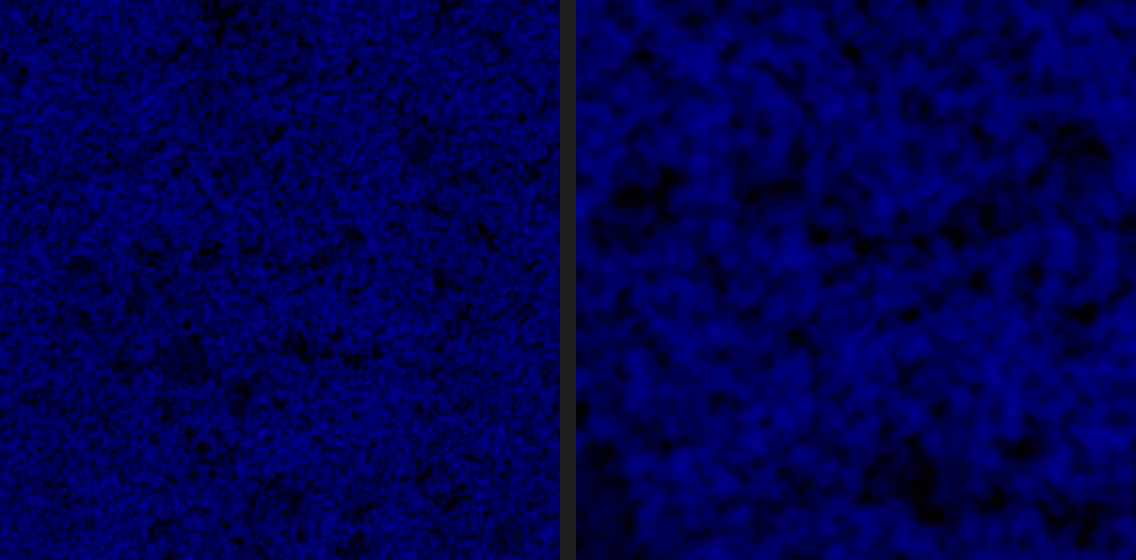
Left: the whole. Right: its middle third, enlarged.
Write a WebGL 2 fragment shader that draws this texture.

```glsl
#version 300 es
precision highp float;

uniform vec2 u_resolution;
out vec4 fragColor;

// Integer hash: two values in 0..1 per lattice cell
vec2 hash2(ivec2 cell) {
    uvec2 v = uvec2(cell + 4096) * 1664525u + 1013904223u;
    v.x += v.y * 1664525u;
    v.y += v.x * 1664525u;
    v ^= v >> 16u;
    v.x += v.y * 1664525u;
    v.y += v.x * 1664525u;
    v ^= v >> 16u;
    return vec2(v & 65535u) / 65535.0;
}

float cornerSlope(ivec2 cell, vec2 offset) {
    float angle = 6.2831853 * hash2(cell).x;
    return dot(vec2(cos(angle), sin(angle)), offset);
}

// Gradient noise, roughly -0.7..0.7
float noise(vec2 p) {
    ivec2 i = ivec2(floor(p));
    vec2 f = fract(p);
    vec2 w = f * f * f * (f * (f * 6.0 - 15.0) + 10.0);
    float low = mix(cornerSlope(i, f),
                    cornerSlope(i + ivec2(1, 0), f - vec2(1, 0)), w.x);
    float high = mix(cornerSlope(i + ivec2(0, 1), f - vec2(0, 1)),
                     cornerSlope(i + ivec2(1, 1), f - vec2(1, 1)), w.x);
    return mix(low, high, w.y);
}

// Rotated frame, compressed along its first axis to lengthen features there
vec2 along(vec2 p, float angle, float stretch) {
    vec2 d = vec2(cos(angle), sin(angle));
    return vec2(dot(p, d) / stretch, dot(p, vec2(-d.y, d.x)));
}

// Sparse dark hollows with ragged outlines
float hollows(vec2 p) {
    vec2 q = p * 5.0;
    ivec2 home = ivec2(floor(q));
    float ragged = 0.9 * noise(p * 24.0 + 8.0) + 0.7 * noise(p * 55.0 + 61.0);
    float shade = 0.0;
    for (int y = -1; y <= 1; y++) {
        for (int x = -1; x <= 1; x++) {
            ivec2 cell = home + ivec2(x, y);
            vec2 seed = hash2(cell + 300);
            vec2 centre = vec2(cell) + 0.15 + 0.7 * hash2(cell + 700);
            float radius = 0.08 + 0.11 * seed.y * seed.y;
            vec2 oval = along(q - centre, 0.5 + 2.0 * seed.y, 1.5);
            float d = length(oval) / radius + ragged;
            float body = 1.0 - smoothstep(0.5, 1.4, d);
            shade = max(shade, step(seed.x, 0.25) * body);
        }
    }
    return shade;
}

void main() {
    vec2 p = gl_FragCoord.xy / min(u_resolution.x, u_resolution.y);

    // Gentle bending of the tissue
    vec2 bent = p + 0.012 * vec2(noise(p * 9.0 + 3.1), noise(p * 9.0 + 41.7));
    vec2 frayed = bent + 0.008 * vec2(noise(p * 38.0 + 17.3), noise(p * 38.0 + 67.9));

    // Fine grains with darker gaps, slightly drawn out along the fibres
    vec2 fibre = along(bent, 0.6, 1.2);
    float grain = 0.27 * noise(fibre * 60.0) + 0.24 * noise(bent * 94.0 + 23.0)
                + 0.08 * noise(p * 160.0 + 9.0);
    grain -= 1.1 * grain * grain;

    // Broad and medium unevenness
    float cloud = 0.09 * noise(p * 2.7 + 5.0) + 0.08 * noise(bent * 8.0 + 12.0)
                + 0.11 * noise(frayed * 25.0 + 31.0);

    // Ragged dark clumps
    float clump = noise(frayed * 12.0 + 53.0) + 0.8 * noise(along(frayed, 0.9, 1.3) * 30.0)
                + 0.45 * noise(p * 4.0 + 77.0) + 0.35 * noise(p * 62.0 + 19.0);
    clump = smoothstep(0.08, 0.75, clump);

    // Short branching fissures, present only in places
    float ridge = abs(noise(along(frayed, 0.95, 1.6) * 21.0 + 91.0));
    float fissure = (1.0 - smoothstep(0.0, 0.12, ridge))
                  * smoothstep(-0.1, 0.4, noise(bent * 7.0 + 29.0));

    float blue = 0.365 + cloud + grain;
    blue -= 0.21 * clump + 0.11 * fissure;
    blue *= 1.0 - 0.5 * hollows(frayed);
    fragColor = vec4(0.0, 0.0, clamp(blue, 0.02, 0.58), 1.0);
}
```
